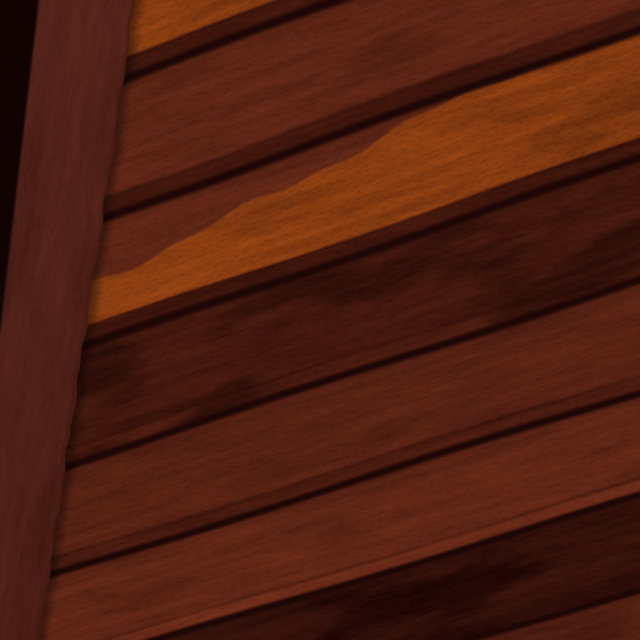
Write a WebGL 1 fragment shader that draws this texture.

```glsl
precision highp float;
uniform vec2 u_resolution;

const vec3 VOID = vec3(0.07, 0.012, 0.01);
const vec3 DEEP = vec3(0.13, 0.03, 0.02);
const vec3 RUSSET = vec3(0.44, 0.18, 0.10);
const vec3 AMBER = vec3(0.58, 0.26, 0.07);
const vec3 POST = vec3(0.41, 0.18, 0.135);

const float SLOPE = 0.305;       // tilt of the boards
const float FAN = 0.08;          // spread of the boards to the right
const float LOWEST = -0.21;      // height of seam zero at the left side
const float PITCH = 0.13;        // board height at seam zero
const float GROWTH = 0.0065;     // extra height per board upward
const float BEAD = 0.16;         // bead height as a share of its board
const float SEAM = 0.042;        // seam half width as a share of its board
const float GRAIN = 0.13;
const float PORES = 0.10;
const mat2 TURN = mat2(0.8, 0.6, -0.6, 0.8);

vec2 hash2(vec2 p) {
  vec2 h = vec2(dot(p, vec2(127.1, 311.7)), dot(p, vec2(269.5, 183.3)));
  return fract(sin(h) * 4375.85);
}

// Distance to the nearest scattered point
float cellular(vec2 p) {
  vec2 cell = floor(p), f = fract(p);
  float nearest = 2.0;
  for (int j = -1; j <= 1; j++) {
    for (int i = -1; i <= 1; i++) {
      vec2 o = vec2(float(i), float(j));
      nearest = min(nearest, length(o + hash2(cell + o) - f));
    }
  }
  return nearest;
}

// Warped sines at rising frequency, about -1 to 1
float layeredSines(vec2 q) {
  float sum = 0.0, amp = 0.55;
  for (int i = 0; i < 6; i++) {
    q = TURN * q * 1.6 + 1.3;
    sum += amp * sin(q.x + 1.6 * sin(q.y)) * cos(0.8 * q.y + 1.4 * sin(0.7 * q.x));
    amp *= 0.68;
  }
  return sum;
}

// Fibres and pores, stretched along the first axis
float woodGrain(vec2 p) {
  float fibre = layeredSines(p * vec2(8.0, 80.0));
  float pore = 1.0 - smoothstep(0.08, 0.42, cellular(p * vec2(55.0, 190.0)));
  return GRAIN * fibre - PORES * pore;
}

float boardTone(float id) {
  if (id < -0.5) return 0.62;
  if (id < 0.5) return 0.26;
  if (id < 1.5) return 0.80;
  if (id < 2.5) return 0.70;
  if (id < 3.5) return 0.45;
  return 0.80;
}

vec3 boards(vec2 uv, float pixel) {
  // Fanned height, then board number
  float h = (uv.y - SLOPE * uv.x) / (1.0 + FAN * uv.x);
  float n = (sqrt(PITCH * PITCH + 4.0 * GROWTH * (h - LOWEST)) - PITCH) / (2.0 * GROWTH);
  n += 0.012 * sin(uv.x * 9.0 + floor(n + 0.5) * 2.3);
  float id = floor(n), t = fract(n);
  float soft = 0.01 + 5.0 * pixel;
  vec2 along = vec2(uv.x, h) + id * vec2(3.7, 0.0);

  // Dark stains on the deeper boards
  float tone = boardTone(id);
  float stain = smoothstep(0.0, 0.8, layeredSines(along * vec2(4.0, 13.0)));
  tone -= stain * (tone < 0.5 ? 0.24 : 0.11);

  // Bead along the lower edge
  float body = smoothstep(BEAD - soft, BEAD + soft, t);
  float beadShade = id > 3.5 ? 0.48 : mix(0.72, 1.15, mod(id, 2.0));
  tone *= mix(beadShade, 1.0, body);
  tone *= 1.0 - 0.28 * (1.0 - smoothstep(0.0, 0.035, abs(t - BEAD)));
  tone *= mix(0.86, 1.0, smoothstep(0.0, 0.2, 1.0 - t));

  // Pale sapwood, a wedge on one board and the whole of the top one
  float wedge = 0.40 + 0.76 * uv.x + 0.03 * sin(uv.x * 21.0) + 0.015 * sin(uv.x * 53.0);
  float pale = abs(id - 4.0) < 0.5 ? 1.0 - smoothstep(-soft, soft, t - wedge) : 0.0;
  pale = (id > 5.5 ? 1.0 : pale) * body;
  tone = mix(tone, 0.96 - 0.12 * uv.x - 0.14 * stain, pale);

  tone += woodGrain(along) * mix(0.75, 1.0, tone);
  vec3 color = mix(DEEP, mix(RUSSET, AMBER, pale), clamp(tone, -0.2, 1.2));
  float seam = 1.0 - smoothstep(0.008, SEAM + soft, min(t, 1.0 - t));
  return mix(color, DEEP * 0.85, seam);
}

void main() {
  vec2 uv = gl_FragCoord.xy / u_resolution;
  float pixel = 1.0 / min(u_resolution.x, u_resolution.y);

  // Leaning post and the gap on its left
  float rough = 0.0015 * sin(uv.y * 47.0) + 0.001 * sin(uv.y * 113.0);
  float right = uv.x - (0.061 + 0.15 * uv.y) + rough;
  float left = uv.x - (0.118 * uv.y - 0.059);
  float postTone = mix(0.60, 0.72, uv.y) + 0.65 * woodGrain(vec2(uv.y, right) + 8.0);
  postTone -= 0.10 * smoothstep(0.1, 0.8, layeredSines(vec2(uv.y * 4.0, right * 14.0)));
  postTone *= mix(0.8, 1.0, smoothstep(0.0, 0.012, -right));
  vec3 post = mix(VOID, mix(DEEP, POST, postTone), smoothstep(-pixel, 0.004 + pixel, left));

  // Shadow cast beside the post
  vec3 color = boards(uv, pixel) * mix(0.62, 1.0, smoothstep(0.0, 0.022, right));
  color = mix(post, color, smoothstep(-pixel, pixel, right));
  gl_FragColor = vec4(color, 1.0);
}
```
